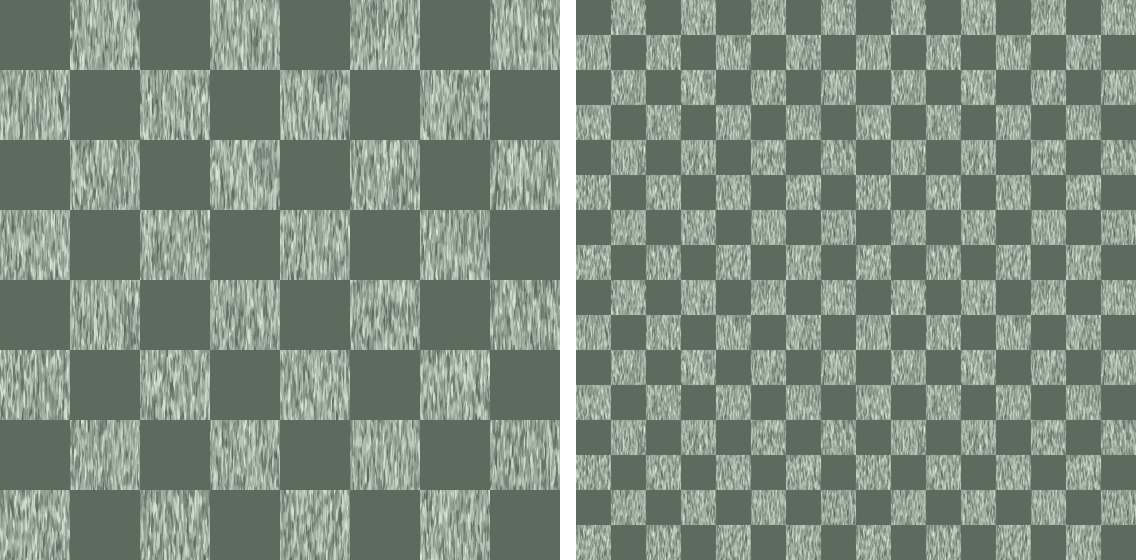
Left: one tile. Right: repeated 2 by 2.
Write a three.js fragment shader that draws this pattern.

```glsl
varying vec2 vUv;

const float PI = 3.14159265;
const float SQUARES = 8.0;
const float EDGE = 0.0009;
const vec3 PLAIN = vec3(0.36, 0.42, 0.37);
const vec3 PALE = vec3(0.84, 0.90, 0.84);

vec3 hash3(vec2 cell, float seed) {
  vec3 p = fract(vec3(cell.xyx + seed) * vec3(0.1031, 0.1030, 0.0973));
  p += dot(p, p.yxz + 33.33);
  return fract((p.xxy + p.yzz) * p.zyx);
}

// Smooth cellular noise: random shades blended around jittered points, wrapping at the grid
float cellShade(vec2 uv, vec2 grid, float sharpness, float seed) {
  vec2 p = uv * grid;
  vec2 home = floor(p);
  float total = 0.0;
  float weights = 0.0;
  for (int j = -1; j <= 1; j++) {
    for (int i = -1; i <= 1; i++) {
      vec2 cell = home + vec2(float(i), float(j));
      vec3 rnd = hash3(mod(cell, grid), seed);
      vec2 offset = cell + rnd.xy - p;
      float weight = exp(-sharpness * dot(offset, offset));
      total += weight * rnd.z;
      weights += weight;
    }
  }
  return total / max(weights, 1e-5);
}

// Fine upright fibres from two stretched layers
float fibres(vec2 uv, float contrast) {
  float coarse = cellShade(uv, vec2(288.0, 44.0), 9.0, 3.7);
  float fine = cellShade(uv, vec2(416.0, 60.0), 9.0, 61.3);
  float shade = mix(coarse, fine, 0.5);
  return clamp(0.5 + (shade - 0.5) * contrast, 0.0, 1.0);
}

// 1 on the squares that share the lower left corner's parity, 0 on the others
float checker(vec2 uv, float count, float edge) {
  vec2 wave = sin(uv * count * PI) / (count * PI * edge);
  vec2 side = clamp(wave, -1.0, 1.0);
  return 0.5 + 0.5 * side.x * side.y;
}

void main() {
  vec3 brushed = mix(PLAIN, PALE, fibres(vUv, 1.2));
  vec3 color = mix(PLAIN, brushed, checker(vUv, SQUARES, EDGE));
  gl_FragColor = vec4(color, 1.0);
}
```
